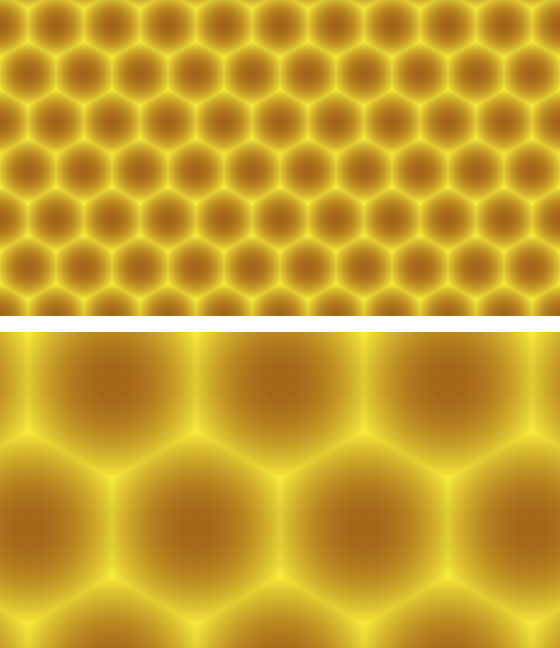
Top: the whole. Bottom: its middle third, enlarged.
A WebGL 2 fragment shader for this pattern:

```glsl
#version 300 es
precision highp float;
// Honeycomb of ten cells across: amber hollows rising to bright yellow rims.
// Each point is shaded by its squared distance to the nearest centre of a
// triangular lattice, so creases form the hexagons and corners glow most.

uniform vec2 u_resolution;
out vec4 outColor;

// Offset from the nearest point of a rectangular grid with the given spacing.
vec2 gridOffset(vec2 p, vec2 spacing) {
  return p - spacing * floor(p / spacing + 0.5);
}

// Squared distance to the nearest cell centre; cells are one unit wide.
float cellDistanceSquared(vec2 p) {
  vec2 spacing = vec2(1.0, sqrt(3.0));
  vec2 evenRow = gridOffset(p, spacing);
  vec2 oddRow = gridOffset(p - 0.5 * spacing, spacing);
  return min(dot(evenRow, evenRow), dot(oddRow, oddRow));
}

void main() {
  // Ten cell widths span the canvas, with a centre at the lower left corner.
  vec2 p = gl_FragCoord.xy * 10.0 / u_resolution.x;

  // Zero at a centre, one at a hexagon corner; four samples soften the creases.
  float pixel = 10.0 / u_resolution.x;
  float height = 0.0;
  for (int i = 0; i < 4; i++) {
    vec2 jitter = vec2(i % 2, i / 2) * 0.5 - 0.25;
    height += 0.25 * 3.0 * cellDistanceSquared(p + jitter * pixel);
  }

  // Amber hollow to yellow rim.
  vec3 hollow = vec3(0.640, 0.395, 0.095);
  vec3 rim = vec3(0.970, 0.925, 0.230);
  outColor = vec4(mix(hollow, rim, height), 1.0);
}
```
